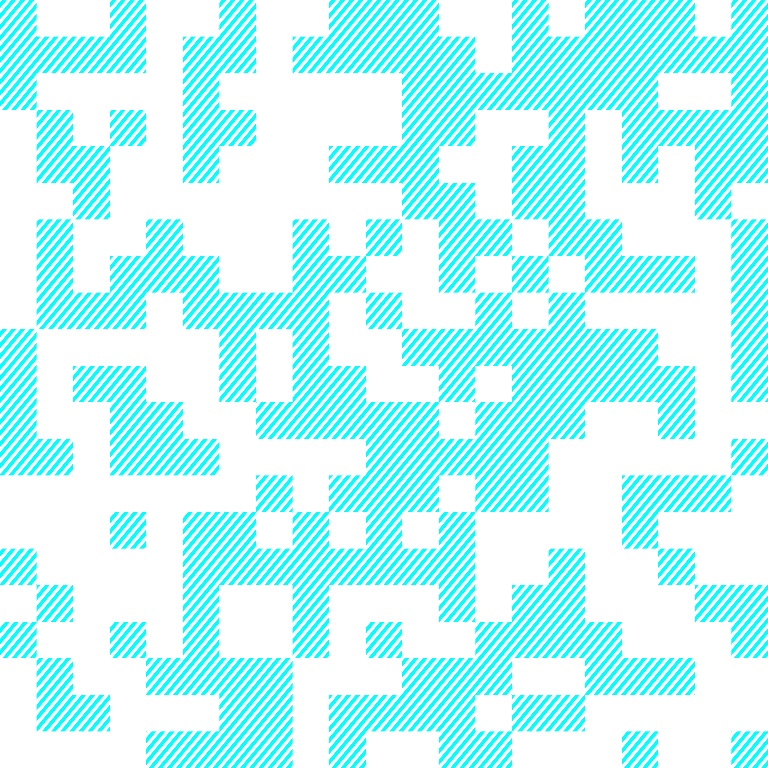
This pattern is drawn by a WebGL 2 fragment shader. Its source:

```glsl
#version 300 es
precision highp float;

#define CELLS 21.0          // cells across the canvas
#define FILL_SHARE 0.476    // share of cells that are hatched
#define HATCH_FREQ vec2(84.0, -70.0) // stripes per canvas along x and y
#define STRIPE_SHARE 0.505  // coloured part of each stripe period
#define EDGE_PIXELS 0.4     // width of the edge ramp
#define SEED 17u

uniform vec2 u_resolution;
out vec4 fragColor;

const vec3 PAPER = vec3(1.0);
const vec3 CYAN = vec3(0.0, 1.0, 1.0);

// Integer hash of a cell, from 0 to 1
float hash(vec2 cell) {
    uvec2 q = uvec2(ivec2(cell) + 64);
    uint h = q.x * 1597334677u ^ q.y * 3812015801u ^ SEED * 2654435769u;
    h = (h ^ (h >> 16)) * 2246822519u;
    h = (h ^ (h >> 13)) * 3266489917u;
    return float((h ^ (h >> 16)) >> 8) / 16777216.0;
}

float isFilled(vec2 cell) {
    return step(hash(cell), FILL_SHARE);
}

// Random cells, blended only in a thin ramp across their borders
float cellMask(vec2 uv, float edge) {
    vec2 p = uv * CELLS - 0.5;
    vec2 cell = floor(p);
    vec2 blend = clamp((fract(p) - 0.5) / (edge * CELLS) + 0.5, 0.0, 1.0);
    float lower = mix(isFilled(cell), isFilled(cell + vec2(1, 0)), blend.x);
    float upper = mix(isFilled(cell + vec2(0, 1)), isFilled(cell + 1.0), blend.x);
    return mix(lower, upper, blend.y);
}

// Rising diagonal stripes, continuous over the whole canvas
float hatch(vec2 uv, float edge) {
    float phase = dot(uv, HATCH_FREQ);
    float dist = abs(fract(phase) - 0.5) - 0.5 * STRIPE_SHARE;
    float ramp = edge * length(HATCH_FREQ);
    return clamp(0.5 - dist / ramp, 0.0, 1.0);
}

void main() {
    float size = min(u_resolution.x, u_resolution.y);
    vec2 uv = gl_FragCoord.xy / size;
    float edge = EDGE_PIXELS / size;
    float ink = cellMask(uv, edge) * hatch(uv, edge);
    fragColor = vec4(mix(PAPER, CYAN, ink), 1.0);
}
```
